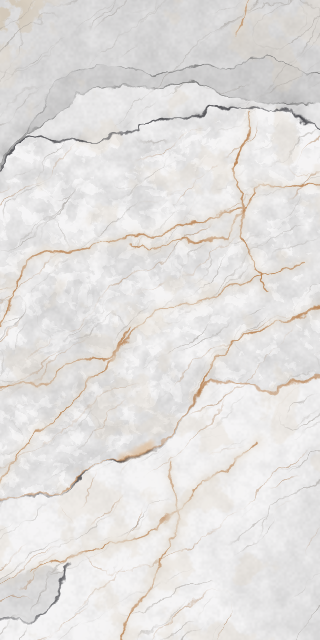
This texture is drawn by a WebGL 1 fragment shader. Its source:

```glsl
precision highp float;
uniform vec2 u_resolution;

float hash(vec2 p) {
  vec3 h = fract(vec3(p.xyx) * 0.1031);
  h += dot(h, h.yzx + 33.33);
  return fract((h.x + h.y) * h.z);
}

float noise(vec2 p) {
  vec2 cell = floor(p), f = fract(p);
  f = f * f * (3.0 - 2.0 * f);
  return mix(mix(hash(cell), hash(cell + vec2(1, 0)), f.x),
             mix(hash(cell + vec2(0, 1)), hash(cell + vec2(1, 1)), f.x), f.y);
}

float fbm(vec2 p) {
  float sum = 0.0, amp = 0.5;
  for (int i = 0; i < 5; i++) {
    sum += amp * noise(p);
    p = mat2(1.6, 1.2, -1.2, 1.6) * p + 7.3;
    amp *= 0.5;
  }
  return sum;
}

float ramp(float x, float a, float b) { return clamp((x - a) / (b - a), 0.0, 1.0); }

// Heights of the slab borders: dark crack, pale layer, grey layer, lower slab
vec4 ledges(float x) {
  float rise = ramp(x, -0.02, 0.08);
  float crack = 1.40 + 0.18 * rise - 0.03 * ramp(x, 0.08, 0.28) + 0.06 * ramp(x, 0.3, 0.53)
    + 0.05 * ramp(x, 0.54, 0.64) - 0.01 * ramp(x, 0.65, 0.9) - 0.07 * ramp(x, 0.91, 1.0);
  float pale = 1.41 + 0.18 * rise + 0.10 * ramp(x, 0.08, 0.26) + 0.04 * ramp(x, 0.26, 0.45)
    - 0.05 * ramp(x, 0.6, 0.8) - 0.02 * ramp(x, 0.8, 1.0);
  float grey = 1.42 + 0.18 * rise + 0.14 * ramp(x, 0.08, 0.18) + 0.05 * ramp(x, 0.18, 0.32)
    - 0.02 * ramp(x, 0.32, 0.5) + 0.06 * ramp(x, 0.6, 0.84) - 0.06 * ramp(x, 0.86, 0.95);
  float lower = 0.44 + 0.13 * ramp(x, 0.2, 0.32) + 0.07 * ramp(x, 0.38, 0.53)
    + 0.16 * ramp(x, 0.53, 0.66) - 0.04 * ramp(x, 0.68, 0.85) + 0.07 * ramp(x, 0.86, 1.0);
  return vec4(crack, pale, grey, lower);
}

float segment(vec2 p, vec2 a, vec2 b) {
  vec2 ab = b - a;
  return length(p - a - ab * clamp(dot(p - a, ab) / dot(ab, ab), 0.0, 1.0));
}

float chain(vec2 p, vec2 a, vec2 b, vec2 c, vec2 d) {
  return min(segment(p, a, b), min(segment(p, b, c), segment(p, c, d)));
}

float strand(float d, float width) {
  return 1.0 - smoothstep(0.2 * width, width + 0.7 / u_resolution.x, abs(d));
}

void main() {
  vec2 p = gl_FragCoord.xy / u_resolution.x;
  vec2 q = p + 0.08 * (vec2(fbm(p * 8.0), fbm(p * 8.0 + 31.0)) - 0.48);
  q += 0.022 * (vec2(fbm(p * 38.0 + 3.0), fbm(p * 38.0 + 61.0)) - 0.48);
  float cloud = fbm(p * 4.0 + 11.0), grain = fbm(p * 24.0);
  float patches = noise(p * 13.0 + 5.0), wear = smoothstep(0.15, 0.8, fbm(p * 16.0 + 40.0));

  // Signed distances to the borders
  vec4 slope = (ledges(q.x + 0.004) - ledges(q.x - 0.004)) / 0.008;
  vec4 gap = (q.y - ledges(q.x)) / sqrt(1.0 + slope * slope);
  vec4 above = smoothstep(-0.004, 0.004, gap);

  // Grey level of each slab
  float lowerTone = 0.945 - 0.08 * smoothstep(0.45, 1.05, p.x - 0.5 * p.y + 0.5 * (cloud - 0.5));
  float slabTone = 0.885 + 0.035 * smoothstep(0.9, 1.5, p.y) + 0.12 * (cloud - 0.5);
  float tone = mix(lowerTone, slabTone, above.w);
  tone = mix(tone, 0.905, above.x);
  tone = mix(tone, 0.80, above.y);
  tone = mix(tone, 0.85 + 0.12 * (cloud - 0.5), above.z);
  float island = max(max(q.y - 0.2 - 0.1 * q.x, 0.06 - q.y), 0.8 * (q.x - 0.1) - 0.6 * (q.y - 0.06));
  tone = mix(tone, 0.85, 1.0 - smoothstep(-0.004, 0.004, island));

  // Crystalline mottling and the shadow over the dark crack
  float mottled = above.w * (1.0 - above.x);
  tone += (0.09 + 0.07 * mottled) * (grain - 0.46);
  tone += 0.045 * mottled * smoothstep(0.53, 0.6, fbm(q * vec2(27.0, 33.0) + 50.0));
  tone += 0.03 * (noise(p * 120.0) - 0.5);
  tone -= 0.2 * above.x * exp(-25.0 * abs(gap.x)) * smoothstep(0.4, 0.7, patches) * wear;
  vec3 color = vec3(min(tone, 0.96)) * vec3(1.0, 0.997, 0.999);

  // Warm stains
  vec3 beige = vec3(0.88, 0.84, 0.78), rust = vec3(0.72, 0.50, 0.31);
  vec3 charcoal = vec3(0.22, 0.22, 0.24);
  float corner = 1.0 - smoothstep(0.05, 0.25, length(p - vec2(0.0, 2.0)));
  color = mix(color, beige * 0.94, corner * smoothstep(0.4, 0.55, grain));
  color = mix(color, beige, 0.3 * smoothstep(0.57, 0.66, fbm(p * 9.0 + 80.0)));

  // Hairline veinlets along the rising diagonal, of even width
  for (int i = 0; i < 6; i++) {
    float k = float(i), scale = 4.0 + 2.0 * k;
    vec2 v = vec2(dot(q, vec2(0.8, 0.6)) * 0.35, dot(q, vec2(-0.6, 0.8))) * scale + 17.0 * k;
    float n = noise(v);
    vec2 grad = vec2(0.35 * (noise(v + vec2(0.02, 0.0)) - n), noise(v + vec2(0.0, 0.02)) - n) / 0.02;
    float steep = length(grad);
    float hair = strand((n - 0.5) / (scale * max(steep, 0.1)), 0.0015);
    float shown = smoothstep(0.3, 0.7, noise(p * 6.0 + 23.0 * k)) * smoothstep(0.2, 0.6, steep);
    vec3 hue = mix(vec3(0.64, 0.62, 0.60), rust, (1.0 - above.x) * step(k, 2.5) * 0.7);
    color = mix(color, hue, 0.55 * hair * shown * wear);
  }

  // Main rust veins
  float vein = chain(q, vec2(0.0, 0.98), vec2(0.07, 1.18), vec2(0.38, 1.24), vec2(0.76, 1.34));
  vein = min(vein, chain(q, vec2(0.77, 1.64), vec2(0.73, 1.46), vec2(0.76, 1.3), vec2(0.83, 1.08)));
  vein = min(vein, chain(q, vec2(0.64, 0.78), vec2(0.72, 0.93), vec2(0.87, 0.98), vec2(1.05, 1.07)));
  float fine = chain(q, vec2(-0.02, 0.77), vec2(0.32, 0.88), vec2(0.52, 1.04), vec2(0.95, 1.18));
  fine = min(fine, chain(q, vec2(0.0, 0.49), vec2(0.11, 0.65), vec2(0.24, 0.76), vec2(0.42, 0.98)));
  fine = min(fine, chain(q, vec2(0.35, -0.03), vec2(0.52, 0.24), vec2(0.57, 0.38), vec2(0.53, 0.55)));
  fine = min(fine, chain(q, vec2(0.1, 0.2), vec2(0.27, 0.28), vec2(0.5, 0.34), vec2(0.8, 0.62)));
  fine = min(fine, chain(q, vec2(0.4, 1.22), vec2(0.72, 1.26), vec2(0.8, 1.42), vec2(1.05, 1.41)));
  fine = min(fine, segment(q, vec2(0.76, 1.87), vec2(0.77, 2.05)));
  color = mix(color, beige, 0.6 * exp(-75.0 * min(vein, fine)));
  color = mix(color, rust, (0.3 + 0.6 * wear) * strand(vein, 0.0015 + 0.005 * patches * wear));
  color = mix(color, rust, (0.1 + 0.7 * wear) * strand(fine, 0.001 + 0.003 * patches));

  // Border cracks
  float left = 1.0 - smoothstep(0.45, 0.65, p.x);
  color = mix(color, vec3(0.87, 0.72, 0.56),
              0.7 * left * smoothstep(0.6, 0.8, patches) * strand(gap.w - 0.012, 0.025));
  color = mix(color, rust, (0.3 + 0.5 * wear) * strand(gap.w, 0.001 + 0.005 * patches));
  color = mix(color, charcoal, 0.8 * left * wear * strand(gap.w + 0.004, 0.007 * patches));
  color = mix(color, vec3(0.42), 0.8 * wear * strand(gap.y, 0.002));
  color = mix(color, vec3(0.46), 0.8 * wear * strand(gap.z, 0.002));
  color = mix(color, charcoal, (0.4 + 0.5 * wear) * strand(gap.x, 0.001 + 0.009 * patches * wear));
  float rim = chain(q, vec2(-0.02, 0.06), vec2(0.1, 0.06), vec2(0.18, 0.16), vec2(0.24, 0.25));
  color = mix(color, charcoal, (0.2 + 0.6 * wear) * strand(rim, 0.001 + 0.005 * patches));

  gl_FragColor = vec4(color, 1.0);
}
```
